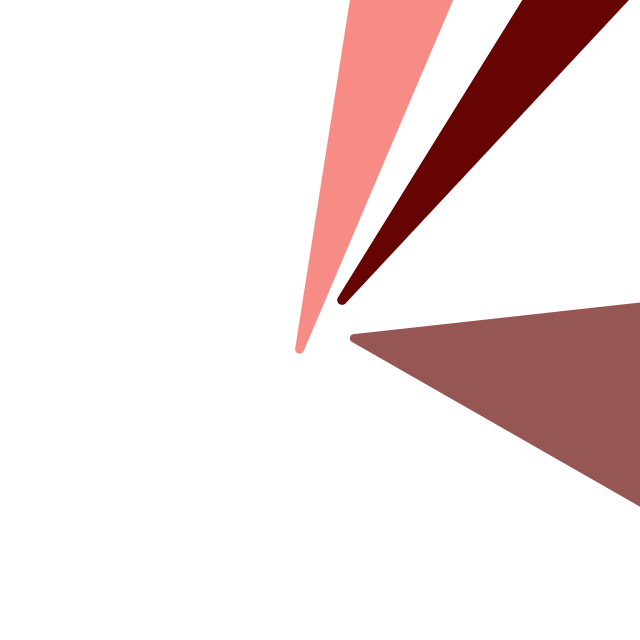
Reproduce this background procedurally as a WebGL 1 fragment shader.

```glsl
precision highp float;
// Three flat wedges with rounded tips fan out from near the centre of a white
// canvas and run off its edges. Each is the signed distance to an infinite
// sector, inflated by a small radius and blended over the background.

uniform vec2 u_resolution;

const vec3 WHITE = vec3(1.0);
const vec3 CORAL = vec3(0.97, 0.55, 0.53);
const vec3 MAROON = vec3(0.40, 0.01, 0.01);
const vec3 ROSEWOOD = vec3(0.59, 0.34, 0.33);

float cross2(vec2 a, vec2 b) {
    return a.x * b.y - a.y * b.x;
}

// Distance to a ray from the origin along unit direction dir
float rayDistance(vec2 p, vec2 dir) {
    return length(p - dir * max(dot(p, dir), 0.0));
}

// Signed distance to a rounded sector; the left side is counterclockwise of the right
float wedgeDistance(vec2 p, vec2 leftDir, vec2 rightDir, float radius) {
    vec2 a = normalize(leftDir);
    vec2 b = normalize(rightDir);
    float d = min(rayDistance(p, a), rayDistance(p, b));
    bool inside = cross2(b, p) > 0.0 && cross2(p, a) > 0.0;
    return (inside ? -d : d) - radius;
}

// Blends a shape over the base with an edge one pixel wide
vec3 paint(vec3 base, vec3 ink, float dist, float pixel) {
    return mix(base, ink, clamp(0.5 - dist / pixel, 0.0, 1.0));
}

void main() {
    vec2 uv = gl_FragCoord.xy / u_resolution;
    float pixel = 1.0 / min(u_resolution.x, u_resolution.y);

    // Tip centre, side directions and tip radius of each wedge
    float upper = wedgeDistance(uv - vec2(0.4681, 0.4544),
                                vec2(0.157, 1.0), vec2(0.426, 1.0), 0.0070);
    float diagonal = wedgeDistance(uv - vec2(0.5345, 0.5313),
                                   vec2(0.620, 1.0), vec2(0.934, 1.0), 0.0076);
    float side = wedgeDistance(uv - vec2(0.5531, 0.4714),
                               vec2(1.0, 0.1105), vec2(1.0, -0.572), 0.0065);

    vec3 color = paint(WHITE, CORAL, upper, pixel);
    color = paint(color, MAROON, diagonal, pixel);
    color = paint(color, ROSEWOOD, side, pixel);
    gl_FragColor = vec4(color, 1.0);
}
```
